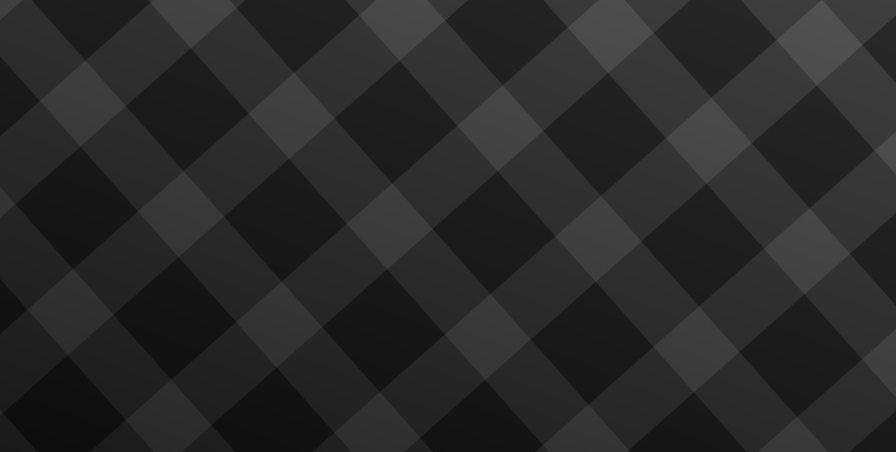
A WebGL 2 fragment shader for this pattern:

```glsl
#version 300 es
precision highp float;

uniform vec2 u_resolution;
out vec4 fragColor;

// Coverage of the stripes centred on whole numbers; both values are in periods
float stripe(float x, float width, float blur) {
    float distToCentre = abs(fract(x + 0.5) - 0.5);
    return 1.0 - smoothstep(-blur, blur, distToCentre - 0.5 * width);
}

void main() {
    vec2 uv = gl_FragCoord.xy / u_resolution;
    vec2 p = (gl_FragCoord.xy - 0.5 * u_resolution) / u_resolution.y;

    // Tilted square lattice with a crossing at the origin
    float period = 0.327;
    float tilt = radians(41.6);
    vec2 along = vec2(cos(tilt), sin(tilt));
    vec2 across = vec2(-along.y, along.x);
    vec2 shifted = p - vec2(-0.129, -0.001);
    vec2 lattice = vec2(dot(shifted, along), dot(shifted, across)) / period;

    // Light falls off from the upper right to the lower left
    float light = clamp(0.45 * uv.x + 0.55 * uv.y, 0.0, 1.0);
    vec3 color = vec3(mix(0.048, 0.158, light));

    // Translucent white bands, doubled where they cross
    float blur = 0.8 / (u_resolution.y * period);
    float opacity = mix(0.053, 0.105, light);
    color = mix(color, vec3(1.0), opacity * stripe(lattice.x, 0.412, blur));
    color = mix(color, vec3(1.0), opacity * stripe(lattice.y, 0.412, blur));

    fragColor = vec4(color, 1.0);
}
```
